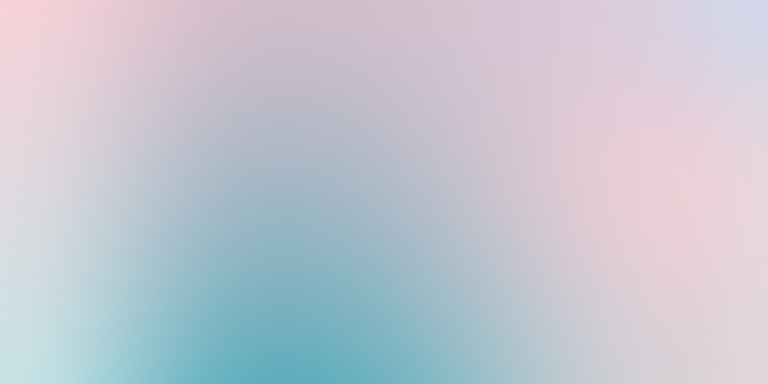
Give the GLSL for this background, as a Shadertoy shader.

```glsl
// Soft pastel gradient: a teal glow rising from below into pink, mauve and lilac.

// Left side: pale seafoam rising to pink
vec3 leftColor(float y) {
    return mix(vec3(0.78, 0.89, 0.90), vec3(0.97, 0.82, 0.85), y);
}

// Centre: saturated teal easing into mauve
vec3 centerColor(float y) {
    float rise = 1.0 - pow(1.0 - y, 1.3);
    return mix(vec3(0.36, 0.68, 0.74), vec3(0.82, 0.74, 0.79), rise);
}

// Right side: warm grey, then rose, then lilac
vec3 rightColor(float y) {
    vec3 color = mix(vec3(0.85, 0.82, 0.84), vec3(0.93, 0.81, 0.84), smoothstep(0.0, 0.5, y));
    return mix(color, vec3(0.87, 0.80, 0.86), smoothstep(0.5, 1.0, y));
}

void mainImage(out vec4 fragColor, in vec2 fragCoord) {
    vec2 uv = clamp(fragCoord / iResolution.xy, 0.0, 1.0);

    // Blend the three vertical gradients across the canvas
    float leftAmount = pow(1.0 - smoothstep(0.0, 0.38, uv.x), 1.2);
    float rightAmount = smoothstep(0.36, 0.90, uv.x);
    vec3 color = mix(centerColor(uv.y), leftColor(uv.y), leftAmount);
    color = mix(color, rightColor(uv.y), rightAmount);

    // Pale right edge
    color = mix(color, vec3(0.90, 0.86, 0.88), 0.6 * smoothstep(0.88, 1.0, uv.x));

    // Cool blue glow in the upper right corner
    vec2 corner = (uv - 1.0) / vec2(0.14, 0.26);
    color = mix(color, vec3(0.82, 0.84, 0.91), exp(-dot(corner, corner)));

    fragColor = vec4(color, 1.0);
}
```
